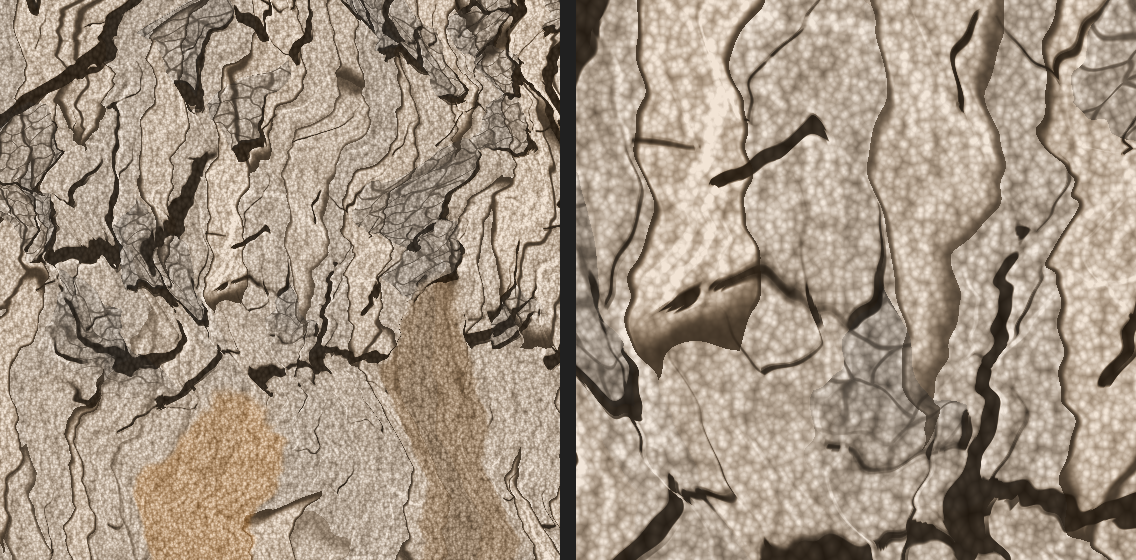
Left, the full canvas; right, a detail of the centre.
This texture is drawn by a WebGL 1 fragment shader. Its source:

```glsl
precision highp float;
uniform vec2 u_resolution;

vec2 hash2(vec2 cell) {
  vec3 q = fract(cell.xyx * vec3(0.1031, 0.1030, 0.0973));
  q += dot(q, q.yzx + 33.33);
  return fract((q.xx + q.yz) * q.zy);
}

// Cellular noise: nearest distance, gap to next cell, cell random, height above seed
vec4 cells(vec2 p) {
  vec2 home = floor(p);
  vec2 owner = home;
  float nearest = 9.0, second = 9.0, rise = 0.0;
  for (int y = -1; y <= 1; y++) {
    for (int x = -1; x <= 1; x++) {
      vec2 cell = home + vec2(float(x), float(y));
      vec2 offset = p - cell - hash2(cell);
      float dist = length(offset);
      if (dist < nearest) {
        second = nearest;
        nearest = dist;
        owner = cell;
        rise = offset.y;
      } else {
        second = min(second, dist);
      }
    }
  }
  return vec4(nearest, second - nearest, hash2(owner + 71.0).x, rise);
}

// Layered sines that fray straight cell borders
vec2 fray(vec2 p, float strength) {
  float freq = 9.0;
  for (int i = 0; i < 6; i++) {
    vec2 phase = freq * (p.yx + 0.6 * p * vec2(1.0, -1.0)) + float(i) * vec2(1.7, 2.9);
    p += strength * sin(phase) / freq;
    freq *= 1.93;
  }
  return p;
}

float crackLine(float gap, float width) {
  return 1.0 - smoothstep(0.2 * width, width, gap);
}

float hollow(vec2 p, vec2 center, vec2 radius) {
  return 1.0 - smoothstep(0.92, 1.04, length((p - center) / radius));
}

float plateCover(vec2 p) {
  float border = 0.40 + 0.07 * sin(p.x * 11.0 + 2.5);
  return mix(0.17, 0.62, smoothstep(border - 0.1, border + 0.1, p.y));
}

// A plate lies flat at its top and peels away at its lower rim
float peeledPlate(vec4 cell, float cover) {
  float present = smoothstep(0.0, 0.03, cell.z - 1.0 + cover);
  return present * smoothstep(0.0, 0.08, cell.y) * (0.6 - 0.6 * cell.w);
}

float barkHeight(vec2 p, float bare) {
  float cover = plateCover(p) * (1.0 - bare);
  float slabs = peeledPlate(cells(p * vec2(5.0, 3.2)), cover);
  float scales = peeledPlate(cells(p * vec2(11.0, 8.5) + 7.0), 0.8 * cover);
  float chips = peeledPlate(cells(p * vec2(19.0, 10.0) + 31.0), 0.15 + 0.5 * cover);
  return 0.035 * slabs + 0.02 * scales + 0.008 * chips * (1.0 - bare);
}

// Hard sunlight from the upper left
float castShadow(vec2 p, float height, float bare, vec2 toLight) {
  float shade = 0.0;
  for (int i = 0; i < 12; i++) {
    float reach = 0.075 * pow((float(i) + 0.6) / 12.0, 1.4);
    float blocker = barkHeight(p + toLight * reach, bare) - height - 0.6 * reach;
    shade = max(shade, smoothstep(0.0008, 0.004, blocker));
  }
  return shade;
}

vec3 barkColor(float tone, float warmth) {
  float tint = 0.5 + 0.5 * smoothstep(0.1, 0.55, tone) - 0.3 * smoothstep(0.65, 0.95, tone);
  return vec3(tone) - vec3(0.0, 0.07, 0.145) * warmth * tint;
}

void main() {
  vec2 uv = gl_FragCoord.xy / u_resolution;
  vec2 p = fray(uv, 0.3);
  vec2 toLight = normalize(vec2(-0.5, 0.85));

  // Exposed wood: one orange hollow, one brown
  float orange = hollow(p, vec2(0.38, 0.08), vec2(0.10, 0.25));
  float brown = hollow(p, vec2(0.80, 0.16), vec2(0.09, 0.30));
  float bare = max(orange, brown);

  float height = barkHeight(p, bare);
  float relief = (height - barkHeight(p + toLight * 0.004, bare)) / 0.004;
  float shadow = castShadow(p, height, bare, toLight);

  // Grey weathered scales, broken into small blocks
  vec4 scale = cells(p * vec2(11.0, 8.5) + 7.0);
  vec4 block = cells(p * vec2(26.0, 36.0) + 13.0);
  float grey = smoothstep(0.58, 0.62, scale.z) * smoothstep(0.2, 0.5, plateCover(p)) * (1.0 - bare);
  float blockCrack = crackLine(block.y, 0.13) * grey;

  // Long upright cracks
  vec4 strand = cells(p * vec2(17.0, 2.6) + 3.0);
  float strandCrack = crackLine(strand.y, 0.14) * smoothstep(0.45, 0.6, strand.z) * (1.0 - 0.6 * bare);

  // Fibre and grain
  float fibre = 0.45 - cells(p * vec2(95.0, 24.0)).x;
  float grain = 0.45 - cells(uv * vec2(150.0, 105.0)).x;
  float speck = 0.45 - cells(uv * 235.0 + 50.0).x;

  float tone = 0.73 + 0.20 * fibre + 0.28 * grain + 0.24 * speck;
  tone += 0.10 * (strand.z - 0.5) + 0.08 * (block.z - 0.5) * grey;
  tone += 0.13 * clamp(relief, -1.0, 1.0) - 0.13 * grey - 0.12 * brown;
  tone = mix(tone, 0.27, 0.7 * blockCrack);
  tone = mix(tone, 0.2, 0.85 * strandCrack);
  tone = mix(tone, 0.17 + 0.1 * grain, 0.95 * shadow);

  float warmth = 1.0 - 0.25 * grey + 1.0 * orange + 0.35 * brown + 0.3 * (strand.z - 0.5);
  gl_FragColor = vec4(barkColor(clamp(tone, 0.12, 0.95), warmth), 1.0);
}
```
